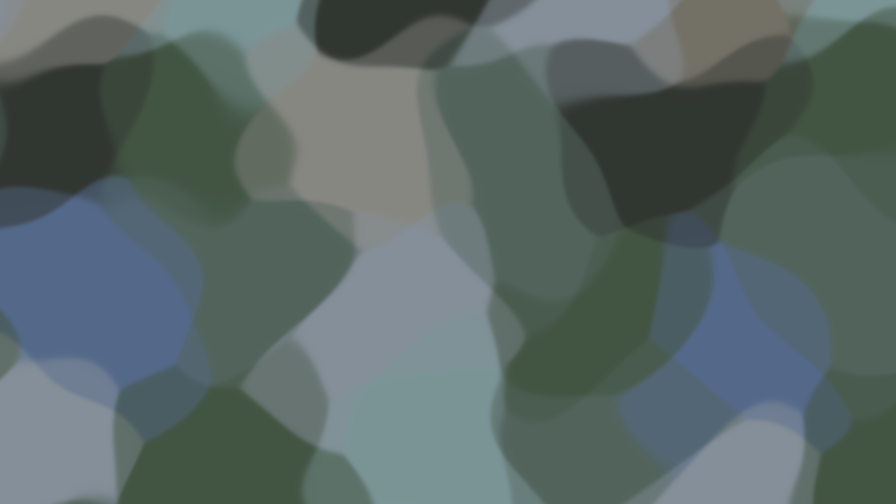
This pattern is drawn by a Shadertoy shader. Its source:

```glsl
const float CELL_SIZE   = 0.34;   // patch size, in canvas heights
const float JITTER      = 0.72;   // irregularity of the patch centres
const float EDGE_SHARP  = 56.0;   // higher gives crisper borders
const float BROAD_WARP  = 0.070;  // large lobes
const float FINE_WARP   = 0.020;  // small ripples along the borders
const float BROAD_FREQ  = 9.0;
const float FINE_FREQ   = 19.0;
const float LAYER_PHASE = 1.35;   // how far the second film drifts
const float LAYER_MIX   = 0.45;   // opacity of the second film
const vec2  PLACEMENT   = vec2(3.2, 7.4);

// Ink colour in rgb, share of patches in w
const int INK_COUNT = 8;
const vec4 INKS[INK_COUNT] = vec4[INK_COUNT](
    vec4(0.26, 0.33, 0.26, 0.19),   // moss
    vec4(0.52, 0.56, 0.60, 0.17),   // pale steel
    vec4(0.19, 0.21, 0.19, 0.15),   // charcoal
    vec4(0.32, 0.39, 0.36, 0.19),   // slate green
    vec4(0.48, 0.58, 0.59, 0.10),   // pale teal
    vec4(0.33, 0.41, 0.54, 0.09),   // dusk blue
    vec4(0.53, 0.53, 0.51, 0.08),   // warm grey
    vec4(0.45, 0.44, 0.40, 0.03));  // taupe

vec2 hash22(vec2 p) {
    vec3 q = fract(p.xyx * vec3(0.1031, 0.1030, 0.0973));
    q += dot(q, q.yzx + 33.33);
    return fract((q.xx + q.yz) * q.zy);
}

// An even lattice sequence keeps the ink shares steady on a small canvas
vec3 cellInk(vec2 id) {
    float pick = fract(dot(id, vec2(0.7549, 0.5698)));
    for (int i = 0; i < INK_COUNT; i++) {
        if (pick < INKS[i].w) return INKS[i].rgb;
        pick -= INKS[i].w;
    }
    return INKS[0].rgb;
}

// Layered sines bend straight cell borders into lobes
vec2 warp(vec2 p, float phase) {
    vec2 broad = sin(BROAD_FREQ * p.yx + vec2(0.6, 2.1) + phase
                     + 1.3 * sin(4.0 * p + vec2(1.7, 0.4)));
    vec2 fine = sin(FINE_FREQ * p.yx + vec2(4.0, 1.2) - phase
                    + 1.5 * sin(6.0 * p + 2.0));
    return p + BROAD_WARP * broad + FINE_WARP * fine;
}

// Cellular noise whose colours blend smoothly across borders
vec3 camouflage(vec2 p, float phase) {
    vec2 q = warp(p, phase) / CELL_SIZE + PLACEMENT;
    vec2 base = floor(q);
    vec3 colour = vec3(0.0);
    float total = 0.0;
    for (int y = -1; y <= 1; y++) {
        for (int x = -1; x <= 1; x++) {
            vec2 id = base + vec2(x, y);
            vec2 centre = id + 0.5 + JITTER * (hash22(id) - 0.5);
            float weight = exp(-EDGE_SHARP * distance(q, centre));
            colour += weight * cellInk(id);
            total += weight;
        }
    }
    return colour / total;
}

void mainImage(out vec4 fragColor, in vec2 fragCoord) {
    vec2 p = fragCoord / iResolution.y;

    // Two drifting translucent films give the in-between tones
    vec3 lower = camouflage(p, 0.0);
    vec3 upper = camouflage(p, LAYER_PHASE);
    fragColor = vec4(mix(lower, upper, LAYER_MIX), 1.0);
}
```
